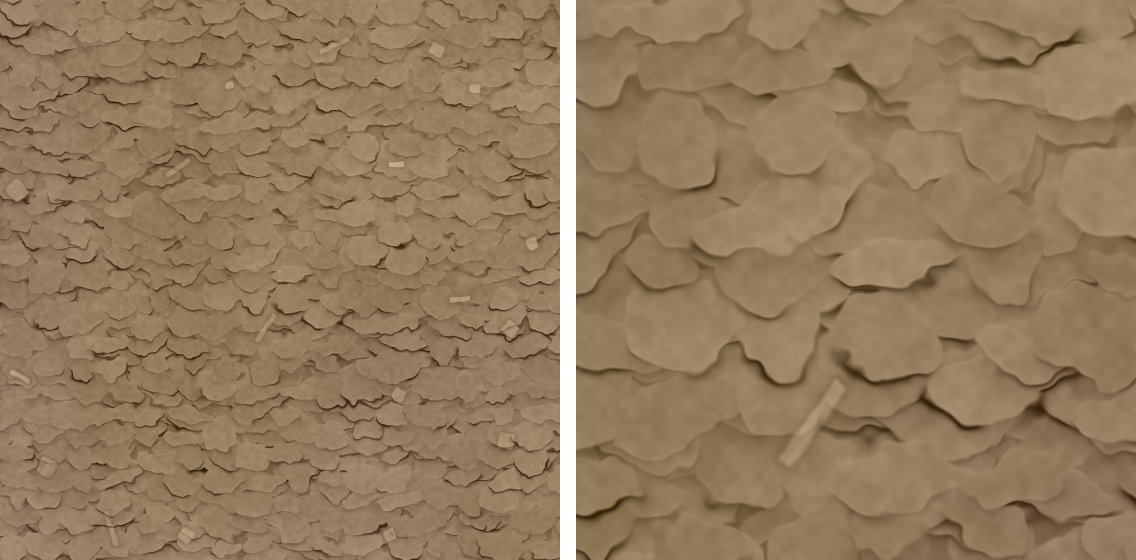
Left, the full canvas; right, a detail of the centre.
Reproduce this texture procedurally as a Shadertoy shader.

```glsl
// Dry brown earth: flat overlapping clods with dark cracks below them and pale bits of straw and stone.

const vec3 SOIL = vec3(0.60, 0.50, 0.40);
const vec3 OCHRE = vec3(0.60, 0.51, 0.385);
const vec3 CRACK = vec3(0.19, 0.10, 0.03);
const vec3 PALE = vec3(0.78, 0.69, 0.57);
const vec2 CLOD_GRID = vec2(16.0, 25.0);   // clods per canvas, across and up
const int CLOD_LAYERS = 4;
const float CLOD_CHANCE = 0.8;
const float CRACK_WIDTH = 0.0034;
const float CRACK_DEPTH = 1.15;
const float EDGE = 0.0014;                 // softness of outlines
const float TONE_SPREAD = 0.05;
const float GRAIN = 0.075;
const float DEBRIS_GRID = 8.0;
const float DEBRIS_CHANCE = 0.25;

float hash(vec2 p) {
    return fract(sin(dot(p, vec2(127.1, 311.7))) * 43758.5453);
}

vec2 hash2(vec2 p) {
    return vec2(hash(p), hash(p + 41.3));
}

float noise(vec2 p) {
    vec2 i = floor(p), f = fract(p);
    f = f * f * (3.0 - 2.0 * f);
    return mix(mix(hash(i), hash(i + vec2(1, 0)), f.x),
               mix(hash(i + vec2(0, 1)), hash(i + vec2(1, 1)), f.x), f.y);
}

vec2 noise2(vec2 p) {
    return vec2(noise(p), noise(p + 73.7)) - 0.5;
}

vec2 rotate(vec2 p, float a) {
    float c = cos(a), s = sin(a);
    return vec2(c * p.x + s * p.y, c * p.y - s * p.x);
}

// Paints one layer of clods; upper rows overlap lower ones and shade them.
vec3 paintClods(vec3 col, vec2 uv, float layer, float crackMask) {
    vec2 shift = vec2(0.37, 0.61) * layer;
    vec2 home = floor(uv * CLOD_GRID + shift);
    for (int y = -1; y <= 1; y++)
    for (int x = -1; x <= 1; x++) {
        vec2 cell = home + vec2(x, y);
        vec2 id = cell + 57.0 * layer;
        if (hash(id + 3.1) > CLOD_CHANCE) continue;

        // Elliptic outline: signed distance and outward normal
        vec2 centre = (cell + 0.25 + 0.5 * hash2(id) - shift) / CLOD_GRID;
        float tilt = (hash(id + 7.7) - 0.5) * 0.8;
        vec2 radius = mix(vec2(0.30), vec2(0.72), hash2(id + 11.9)) / CLOD_GRID;
        vec2 p = rotate(uv - centre, tilt);
        float k = length(p / radius);
        vec2 slope = p / (radius * radius);
        float steep = length(slope) + 0.001;
        float d = k * (k - 1.0) / steep;
        float down = -rotate(slope / steep, -tilt).y;

        // Crack and soft shade under the lower edge
        float strength = hash(id + 19.3);
        float under = smoothstep(0.05, 0.95, down + 0.15 * (strength - 0.5));
        float outside = max(d, 0.0);
        float crack = exp(-pow(outside / CRACK_WIDTH, 2.0)) * strength * crackMask * CRACK_DEPTH;
        float shade = 0.20 * exp(-outside / (2.0 * CRACK_WIDTH));
        col = mix(col, CRACK, clamp((crack + shade) * under, 0.0, 0.95));

        // Clod surface with a faintly lit rim
        float tone = (hash(id + 23.1) - 0.5) * TONE_SPREAD;
        float rim = 0.035 * exp(min(d, 0.0) / 0.004) * abs(down);
        col = mix(col, SOIL + tone + rim, 1.0 - smoothstep(-EDGE, EDGE, d));
    }
    return col;
}

// Scatters pale stones and straw.
vec3 paintDebris(vec3 col, vec2 uv) {
    vec2 home = floor(uv * DEBRIS_GRID);
    for (int y = -1; y <= 1; y++)
    for (int x = -1; x <= 1; x++) {
        vec2 id = home + vec2(x, y);
        if (hash(id + 5.3) > DEBRIS_CHANCE) continue;
        vec2 centre = (id + 0.2 + 0.6 * hash2(id + 31.0)) / DEBRIS_GRID;
        float straw = step(0.6, hash(id + 13.0));
        float size = hash(id + 17.0);
        vec2 halfSize = mix(vec2(0.006, 0.005) + 0.011 * size,
                            vec2(0.018 + 0.035 * size, 0.004), straw);
        vec2 p = rotate(uv - centre, 6.28 * hash(id + 29.0));
        vec2 q = abs(p) - halfSize * 0.6;
        float d = length(max(q, 0.0)) + min(max(q.x, q.y), 0.0) - 0.4 * halfSize.y;
        float cover = 1.0 - smoothstep(-EDGE, 2.0 * EDGE, d);
        float opacity = mix(0.85, 0.3, size) * (0.6 + 0.4 * noise(uv * 90.0));
        col = mix(col, CRACK, 0.35 * exp(-max(d, 0.0) / 0.003) * (1.0 - cover));
        col = mix(col, PALE, cover * opacity);
    }
    return col;
}

void mainImage(out vec4 fragColor, in vec2 fragCoord) {
    vec2 uv = fragCoord / iResolution.y;

    // Ragged outlines
    vec2 warped = uv + 0.013 * noise2(uv * 42.0) + 0.007 * noise2(uv * 105.0);
    float crackMask = smoothstep(0.2, 0.75, noise(uv * 34.0 + 9.0)) * (0.65 + 0.5 * noise(uv * 5.0));

    vec3 col = SOIL - 0.05;
    for (int i = 0; i < CLOD_LAYERS; i++)
        col = paintClods(col, warped, float(i), crackMask);
    col = paintDebris(col, uv + 0.3 * (warped - uv));

    // Broad stains and fine grain
    col += (OCHRE - SOIL) * 1.5 * noise(uv * 3.0 + 4.0);
    col += 0.05 * (noise(uv * 6.0 + 2.0) - 0.5);
    col += GRAIN * (0.6 * noise(uv * 120.0) + 0.4 * noise(uv * 260.0) - 0.5);
    fragColor = vec4(clamp(col, 0.0, 1.0), 1.0);
}
```
